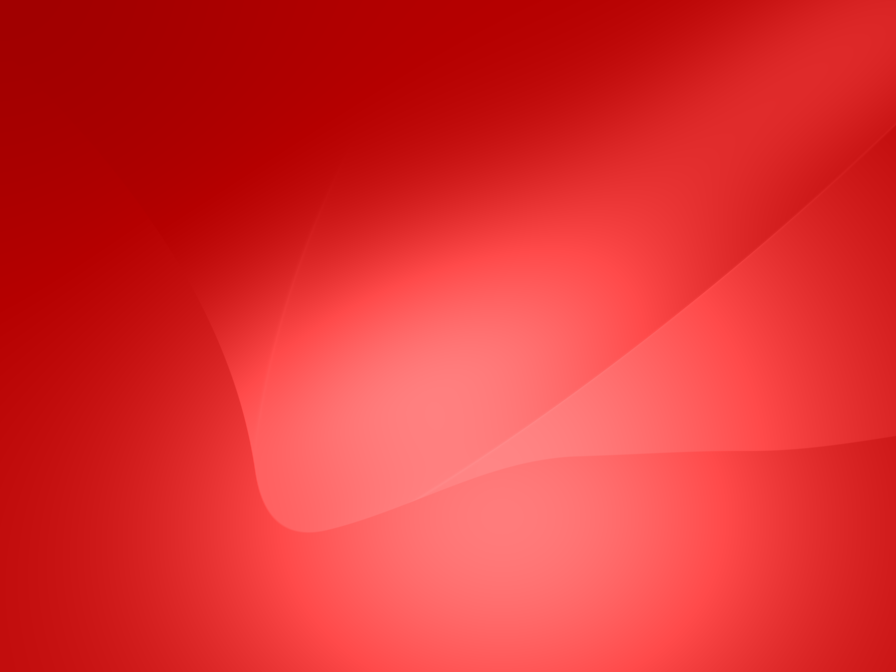
Write a Shadertoy shader that draws this background.

```glsl
const vec2 CANVAS = vec2(1.3333, 1.0);

// Rotated Gaussian light, 1 at its centre
float glow(vec2 p, vec2 centre, float angle, vec2 spread) {
    vec2 d = p - centre;
    float c = cos(angle), s = sin(angle);
    vec2 q = vec2(c * d.x + s * d.y, c * d.y - s * d.x) / spread;
    return exp(-dot(q, q));
}

// Rotated light with separate falloff above and below its axis
float ridgeGlow(vec2 p, vec2 centre, float angle, float along, float above, float below) {
    float side = dot(p - centre, vec2(-sin(angle), cos(angle)));
    return glow(p, centre, angle, vec2(along, side > 0.0 ? above : below));
}

float smoothMin(float a, float b, float k) {
    float h = max(k - abs(a - b), 0.0) / k;
    return min(a, b) - 0.25 * k * h * h;
}

float cover(float dist, float blur) {
    return smoothstep(-blur, blur, dist);
}

float hairline(float dist, float width) {
    return exp(-dist * dist / (width * width));
}

// Signed height above the long wavy lower edge
float aboveWave(vec2 p) {
    float wave = 0.2 + 0.12 * smoothstep(0.40, 0.86, p.x)
               + 0.009 * smoothstep(0.8, 1.1, p.x)
               + 0.045 * smoothstep(1.12, 1.55, p.x);
    return p.y - wave;
}

// Signed distance right of the bowed left edge
float rightOfBow(vec2 p) {
    float d = p.y - 0.2;
    return p.x - 0.387 + 0.73 * d * d;
}

// Signed height above the rising diagonal
float aboveDiagonal(vec2 p) {
    float d = p.x - 0.651;
    return p.y - (0.276 + 0.64 * d + 0.22 * d * d);
}

// Signed distance right of the faint inner fold
float rightOfFold(vec2 p) {
    float d = p.y - 0.3;
    return p.x - (0.375 + 0.10 * d + 0.42 * d * d);
}

float ambient(vec2 p) {
    return mix(0.03, 0.0, p.y) - 0.08 * glow(p, vec2(0.0, 1.0), 0.0, vec2(0.45));
}

// Deep red through coral, driven by one brightness value
vec3 redRamp(float light) {
    return clamp(vec3(0.71 + light, light, light), 0.0, 1.0);
}

void mainImage(out vec4 fragColor, in vec2 fragCoord) {
    vec2 p = fragCoord / iResolution.xy * CANVAS;
    float blur = 1.0 / iResolution.y;

    // Light on each layer
    float base = ambient(p);
    float outer = base + 0.46 * glow(p, vec2(0.747, 0.236), 0.0, vec2(0.45, 0.373));
    float sheet = base + 0.48 * ridgeGlow(p, vec2(0.642, 0.401), 0.384, 0.44, 0.243, 0.434)
                + 0.15 * glow(p, vec2(1.25, 0.922), 0.54, vec2(0.434, 0.145));
    float wedge = base + 0.50 * glow(p, vec2(0.729, 0.306), 0.0, vec2(0.52));

    // Shape borders
    float sheetEdge = smoothMin(rightOfBow(p), aboveWave(p), 0.1);
    float diagonal = aboveDiagonal(p);
    float fold = rightOfFold(p);

    // Soft rim near the bottom bend and a faint fold
    float lowFade = 1.0 - smoothstep(0.22, 0.5, p.y);
    sheet += 0.05 * lowFade * exp(-max(sheetEdge, 0.0) / 0.06);
    float foldFade = smoothstep(0.3, 0.4, p.y) * (1.0 - smoothstep(0.6, 0.82, p.y));
    sheet += 0.014 * foldFade * (hairline(fold, 0.003) + exp(-abs(fold) / 0.03) * cover(fold, blur));

    // Stack the layers
    float light = mix(wedge, sheet, cover(diagonal, blur));
    light += 0.025 * hairline(diagonal, 0.0025);
    light = mix(outer, light, cover(sheetEdge, blur));

    fragColor = vec4(redRamp(light), 1.0);
}
```
